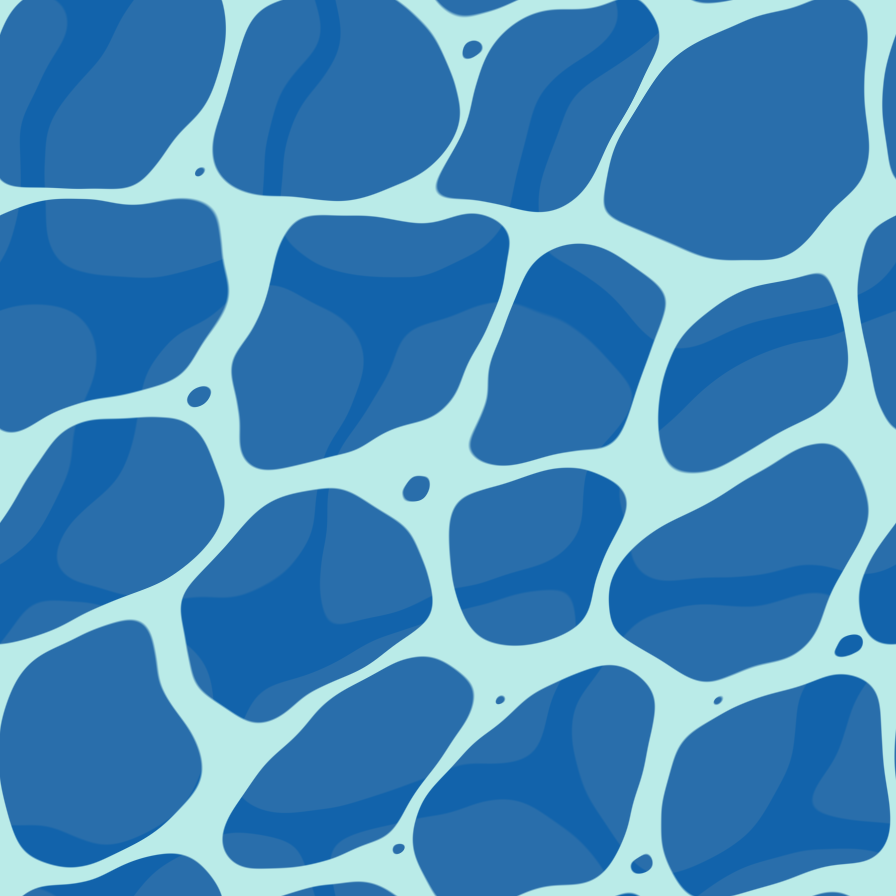
This texture is drawn by a Shadertoy shader. Its source:

```glsl
// Seamless cartoon water: pale foam web over two-tone blue pools with small islands.

vec2 hash(vec2 i, float seed) {
    vec3 q = fract(vec3(i.xyx + seed) * vec3(0.1031, 0.1030, 0.0973));
    q += dot(q, q.yzx + 33.33);
    return fract((q.xx + q.yz) * q.zy);
}

// Gradient noise on the unit square, wrapping after a whole number of cells
float corner(vec2 i, vec2 f, float period, float seed) {
    return dot(hash(mod(i, period), seed) * 2.0 - 1.0, f);
}

float noise(vec2 p, float period, float seed) {
    p *= period;
    vec2 i = floor(p), f = p - i, u = f * f * f * (f * (f * 6.0 - 15.0) + 10.0);
    vec2 e = vec2(0.0, 1.0);
    return mix(mix(corner(i, f, period, seed), corner(i + e.yx, f - e.yx, period, seed), u.x),
               mix(corner(i + e, f - e, period, seed), corner(i + 1.0, f - 1.0, period, seed), u.x), u.y);
}

// Metric that stretches shapes along the rising diagonal
vec2 stretch(vec2 v) {
    return mat2(0.95, -0.18, -0.18, 1.05) * v;
}

vec2 site(vec2 cell, float count, float seed) {
    return cell + 0.2 + 0.6 * hash(mod(cell, count), seed);
}

// Rounded distance to the borders of warped Voronoi cells, in canvas units
float web(vec2 p, float count, float seed) {
    vec2 broad = vec2(noise(p, 5.0, seed + 11.0), noise(p, 5.0, seed + 23.0));
    vec2 fine = vec2(noise(p, 11.0, seed + 37.0), noise(p, 11.0, seed + 41.0));
    p = (p + 0.07 * broad + 0.018 * fine) * count;

    vec2 home = floor(p), nearestCell = home, nearest = vec2(9.0);
    for (int y = -2; y <= 2; y++)
    for (int x = -2; x <= 2; x++) {
        vec2 cell = home + vec2(x, y);
        vec2 toSite = stretch(site(cell, count, seed) - p);
        if (dot(toSite, toSite) < dot(nearest, nearest)) {
            nearest = toSite;
            nearestCell = cell;
        }
    }

    // Exponential smooth minimum over all bisectors rounds the corners
    float sum = 0.0;
    for (int y = -2; y <= 2; y++)
    for (int x = -2; x <= 2; x++) {
        if (x == 0 && y == 0) continue;
        vec2 other = stretch(site(nearestCell + vec2(x, y), count, seed) - p);
        float border = dot(0.5 * (nearest + other), normalize(other - nearest));
        sum += exp(-40.0 * border / count);
    }
    return -log(sum) / 40.0;
}

// Small pools where a scattered candidate falls in a wide foam junction
float islands(vec2 p) {
    vec2 cell = floor(p * 12.0);
    vec2 centre = (cell + 0.3 + 0.4 * hash(mod(cell, 12.0), 71.0)) / 12.0;
    float radius = -0.004 - web(centre, 4.0, 3.0);
    if (radius < 0.004) return -1.0;
    return radius - length(stretch(p - centre)) + 0.01 * noise(p, 40.0, 5.0);
}

void mainImage(out vec4 fragColor, in vec2 fragCoord) {
    vec2 p = fragCoord / iResolution.xy;
    float soft = 1.0 / iResolution.y;

    vec3 foam = vec3(0.73, 0.92, 0.91);
    vec3 midBlue = vec3(0.16, 0.43, 0.67);
    vec3 deepBlue = vec3(0.07, 0.39, 0.67);

    // Broad deep bands between the lighter patches
    float patches = web(p, 3.0, 57.0) - 0.014 - 0.02 * noise(p, 4.0, 91.0);
    vec3 water = mix(deepBlue, midBlue, smoothstep(-soft, soft, patches));

    // Foam of varying width around the pools
    float pools = web(p, 4.0, 3.0) - 0.007 - 0.01 * noise(p, 3.0, 83.0);
    pools = max(pools, islands(p));
    fragColor = vec4(mix(foam, water, smoothstep(-soft, soft, pools)), 1.0);
}
```
